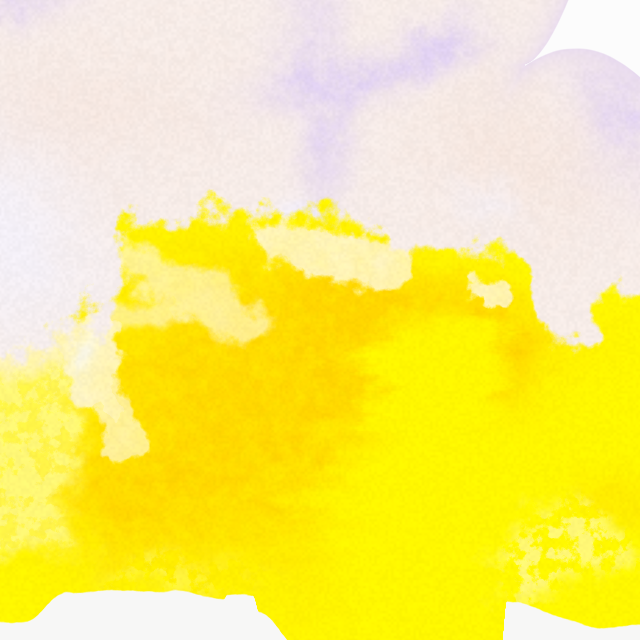
Write a WebGL 2 fragment shader that draws this background.

```glsl
#version 300 es
precision highp float;
// Watercolor background: pink and lavender wash above a ragged yellow bloom on white paper.
uniform vec2 u_resolution;
out vec4 outColor;

const vec3 PAPER = vec3(0.97, 0.97, 0.965);
const vec3 PINK = vec3(0.967, 0.927, 0.91);
const vec3 PEACH = vec3(0.96, 0.89, 0.855);
const vec3 MIST = vec3(0.955, 0.94, 0.97);
const vec3 LAVENDER = vec3(0.885, 0.825, 0.95);
const vec3 LEMON = vec3(1.0, 0.97, 0.0);
const vec3 AMBER = vec3(1.0, 0.835, 0.0);
const vec3 CREAM = vec3(1.0, 0.957, 0.74);
const vec3 PALE_LEMON = vec3(1.0, 0.97, 0.46);

float hash(vec2 p) {
  vec3 q = fract(vec3(p.xyx) * 0.1031);
  q += dot(q, q.yzx + 33.33);
  return fract((q.x + q.y) * q.z);
}

float noise(vec2 p) {
  vec2 i = floor(p), f = fract(p);
  f = f * f * (3.0 - 2.0 * f);
  return mix(mix(hash(i), hash(i + vec2(1, 0)), f.x),
             mix(hash(i + vec2(0, 1)), hash(i + vec2(1, 1)), f.x), f.y);
}

// Layered noise centered on zero
float fbm(vec2 p) {
  float sum = 0.0, amp = 0.5;
  for (int i = 0; i < 5; i++) {
    sum += amp * (noise(p) - 0.5);
    p = mat2(1.6, 1.2, -1.2, 1.6) * p + 7.3;
    amp *= 0.55;
  }
  return sum;
}

// Soft rotated elliptical spot
float blob(vec2 p, vec2 center, vec2 radius, float angle) {
  float c = cos(angle), s = sin(angle);
  vec2 q = mat2(c, -s, s, c) * (p - center) / radius;
  return exp(-dot(q, q));
}

// Rounded stroke from a to b
float stroke(vec2 p, vec2 a, vec2 b, float radius, float soft) {
  vec2 d = b - a;
  float t = clamp(dot(p - a, d) / dot(d, d), 0.0, 1.0);
  return 1.0 - smoothstep(-soft, soft, length(p - a - d * t) - radius);
}

float topEdge(float x) {
  return 0.455 + 0.055 * smoothstep(0.04, 0.13, x) + 0.135 * smoothstep(0.14, 0.22, x)
    + 0.015 * smoothstep(0.3, 0.4, x) - 0.045 * smoothstep(0.54, 0.66, x)
    - 0.135 * smoothstep(0.8, 0.88, x) + 0.075 * smoothstep(0.92, 0.98, x);
}

float bottomEdge(float x) {
  return 0.03 + 0.046 * smoothstep(0.04, 0.105, x) - 0.013 * smoothstep(0.27, 0.35, x)
    + 0.006 * smoothstep(0.35, 0.355, x) - 0.026 * smoothstep(0.395, 0.405, x)
    - 0.06 * smoothstep(0.405, 0.47, x) + 0.077 * smoothstep(0.783, 0.792, x)
    - 0.043 * smoothstep(0.79, 0.94, x) + 0.007 * smoothstep(0.95, 1.0, x);
}

vec3 upperWash(vec2 p, float grain) {
  float peach = blob(p, vec2(0.1, 0.82), vec2(0.22, 0.1), 0.1)
    + blob(p, vec2(0.8, 0.74), vec2(0.16, 0.12), -0.3);
  float mist = blob(p, vec2(0.02, 0.62), vec2(0.13, 0.16), 0.0)
    + blob(p, vec2(0.48, 0.67), vec2(0.05, 0.025), 0.0)
    + 0.6 * blob(p, vec2(0.76, 0.66), vec2(0.07, 0.03), -0.3);
  float violet = 0.5 * blob(p, vec2(0.485, 0.96), vec2(0.05, 0.12), 0.0)
    + 0.7 * blob(p, vec2(0.56, 0.88), vec2(0.13, 0.04), 0.2)
    + 0.7 * blob(p, vec2(0.68, 0.93), vec2(0.07, 0.04), 0.6)
    + 0.65 * blob(p, vec2(0.52, 0.76), vec2(0.045, 0.09), -0.1)
    + 0.75 * blob(p, vec2(0.98, 0.82), vec2(0.065, 0.11), 0.2)
    + 0.6 * blob(p, vec2(0.03, 1.0), vec2(0.07, 0.04), 0.0);
  vec3 color = mix(PINK, PEACH, clamp(0.6 * peach + 0.45 * grain, 0.0, 1.0));
  color = mix(color, MIST, clamp(mist, 0.0, 1.0));
  return mix(color, LAVENDER, clamp(violet * (1.0 + grain), 0.0, 1.0));
}

vec3 yellowWash(vec2 p, float streak, float grain) {
  float amber = 1.3 * blob(p, vec2(0.37, 0.37), vec2(0.22, 0.2), 0.0)
    + 0.8 * blob(p, vec2(0.21, 0.23), vec2(0.15, 0.08), 0.15)
    + 1.3 * blob(p, vec2(0.62, 0.51), vec2(0.2, 0.06), -0.15)
    + 1.0 * blob(p, vec2(0.53, 0.36), vec2(0.08, 0.16), 0.0)
    + 0.9 * blob(p, vec2(0.79, 0.44), vec2(0.045, 0.09), 0.2)
    + 0.3 * blob(p, vec2(0.97, 0.22), vec2(0.07, 0.04), 0.2);
  vec2 q = p + vec2(0.12, 0.03) * streak;
  float bloom = max(stroke(q, vec2(0.69, 0.4), vec2(0.69, 0.28), 0.105, 0.035),
                    stroke(q, vec2(0.67, 0.2), vec2(0.72, 0.0), 0.18, 0.07));
  amber = (1.0 - exp(-1.4 * amber)) * (1.0 - 0.95 * bloom) * (1.0 + 0.8 * grain);
  return mix(LEMON, AMBER, clamp(amber, 0.0, 1.0));
}

void main() {
  vec2 p = gl_FragCoord.xy / u_resolution;
  float aa = max(0.0012, 1.0 / u_resolution.y);
  vec2 drift = vec2(fbm(p * 9.0), fbm(p * 9.0 + 31.0));
  vec2 fray = vec2(fbm(p * 32.0 + 5.0), fbm(p * 32.0 + 57.0));
  float grain = fbm(p * 60.0);
  vec2 q = p + 0.1 * drift + 0.045 * fray;

  vec3 color = upperWash(p + 0.09 * drift + 0.03 * fray, grain);
  float streak = fbm(p * vec2(12.0, 45.0));
  vec3 yellow = yellowWash(p + 0.07 * drift + 0.04 * fray, streak, grain);

  // Bleached and granulated areas inside the yellow
  float granules = smoothstep(-0.12, 0.06, grain);
  float left = stroke(q, vec2(-0.01, 0.4), vec2(0.02, 0.23), 0.105, 0.025);
  float right = stroke(q, vec2(0.85, 0.12), vec2(0.92, 0.145), 0.06, 0.03);
  float low = 0.6 * blob(q, vec2(0.27, 0.11), vec2(0.1, 0.025), -0.1);
  yellow = mix(yellow, PALE_LEMON, max(left * (0.6 + 0.4 * granules), max(right, low) * granules));
  float bleach = stroke(q, vec2(0.45, 0.63), vec2(0.59, 0.58), 0.042, 0.007);
  bleach = max(bleach, 0.8 * stroke(q, vec2(0.21, 0.605), vec2(0.38, 0.495), 0.033, 0.012));
  bleach = max(bleach, stroke(q, vec2(0.735, 0.56), vec2(0.785, 0.54), 0.017, 0.005));
  bleach = max(bleach, stroke(q, vec2(0.12, 0.46), vec2(0.14, 0.4), 0.054, 0.007));
  bleach = max(bleach, 0.85 * stroke(q, vec2(0.15, 0.39), vec2(0.18, 0.325), 0.036, 0.006));
  bleach = max(bleach, 0.75 * stroke(q, vec2(0.17, 0.51), vec2(0.25, 0.53), 0.032, 0.018));
  bleach = max(bleach, 0.9 * stroke(q, vec2(0.0, 0.45), vec2(0.04, 0.45), 0.045, 0.02));
  yellow = mix(yellow, CREAM, bleach * (0.93 + 0.25 * fray.x));
  yellow = mix(yellow, PAPER, 0.75 * blob(q, vec2(0.12, 0.43), vec2(0.03, 0.05), -0.2));

  // Feathered, lacy upper edge of the yellow
  float depth = topEdge(p.x + 0.12 * drift.x) - p.y + 0.1 * drift.y + 0.09 * fray.y + 0.03 * grain;
  color = mix(color, yellow, smoothstep(-0.012, 0.022, depth));
  color *= 1.0 + 0.035 * (noise(p * 230.0) - 0.5);

  // Clean paper cutouts with a darker pigment rim
  float arch = p.y - 0.925 + 4.5 * pow(p.x - 0.9, 2.0);
  float flank = p.x - 0.82 - 0.068 * pow(max(p.y - 0.9, 0.0) / 0.1, 0.6);
  float corner = min(arch, flank) + 0.004 * drift.x;
  color = mix(color, LAVENDER, 0.6 * exp(-abs(corner) * 50.0) * smoothstep(0.78, 0.88, p.y));
  color = mix(color, vec3(0.99), smoothstep(-aa, aa, corner));
  float floorLine = bottomEdge(p.x) + 0.012 * drift.x + 0.006 * fray.x;
  color = mix(color, PAPER, smoothstep(-aa, aa, floorLine - p.y));
  outColor = vec4(clamp(color, 0.0, 1.0), 1.0);
}
```
